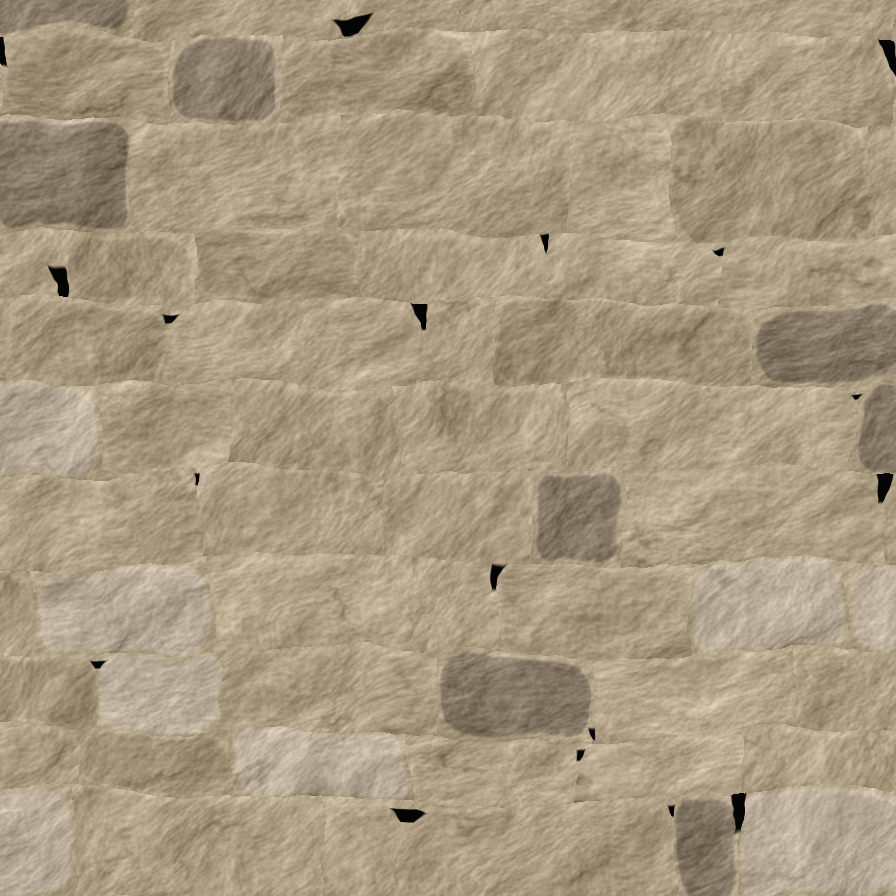
This texture is drawn by a WebGL 1 fragment shader. Its source:

```glsl
precision highp float;
uniform vec2 u_resolution;

const vec2 CELLS = vec2(5.0, 10.6);      // stones across, courses up
const vec2 EDGE_JITTER = vec2(0.72, 0.36);
const float CORNER_RADIUS = 0.026;
const float MAX_INSET = 0.006;
const float DARK_SHARE = 0.13;
const float PALE_SHARE = 0.14;
const float BROWN_SHARE = 0.17;
const float HOLE_SHARE = 0.36;
const float RELIEF_GAIN = 2.8;
const float MOTTLE_GAIN = 0.13;
const float GRAIN_GAIN = 0.065;
const float CREASE_DEPTH = 0.085;
const float RIM_GLOW = 0.035;
const vec2 LIGHT_STEP = vec2(-0.0009, 0.0013);
const vec3 SAND = vec3(0.680, 0.620, 0.515);
const vec3 BROWN = vec3(0.620, 0.560, 0.463);
const vec3 DARK = vec3(0.525, 0.470, 0.400);
const vec3 PALE = vec3(0.715, 0.665, 0.588);
const vec3 HOLE = vec3(0.015, 0.017, 0.018);

float hash(vec2 p) {
  vec3 q = fract(vec3(p.xyx) * 0.1031);
  q += dot(q, q.yzx + 33.33);
  return fract((q.x + q.y) * q.z);
}

float corner(vec2 cell, vec2 offset) {
  float angle = 6.2832 * hash(cell);
  return dot(vec2(cos(angle), sin(angle)), offset);
}

float noise(vec2 p) {
  vec2 i = floor(p), f = p - i;
  vec2 u = f * f * f * (f * (f * 6.0 - 15.0) + 10.0);
  vec2 e = vec2(1.0, 0.0);
  return mix(mix(corner(i, f), corner(i + e, f - e), u.x),
             mix(corner(i + e.yx, f - e.yx), corner(i + 1.0, f - 1.0), u.x), u.y);
}

mat2 rotation(float a) {
  return mat2(cos(a), sin(a), -sin(a), cos(a));
}

float fbm(vec2 p) {
  float sum = 0.0, gain = 0.5;
  for (int i = 0; i < 5; i++) {
    sum += gain * noise(p);
    p = rotation(0.6) * p * 2.03 + 17.3;
    gain *= 0.5;
  }
  return sum;
}

// Jittered boundaries between courses, and between stones of a course
float courseEdge(float row) {
  return row + EDGE_JITTER.y * (hash(vec2(row, 71.0)) - 0.5);
}

float stoneEdge(float column, float row) {
  return column + hash(vec2(row, 5.0)) + EDGE_JITTER.x * (hash(vec2(column, row + 40.0)) - 0.5);
}

float roundedBox(vec2 q, vec2 halfSize, float r) {
  vec2 a = abs(q) - halfSize + r;
  return length(max(a, 0.0)) + min(max(a.x, a.y), 0.0) - r;
}

// Angular dark gap sitting on a vertical joint
float holeDistance(vec2 q, vec2 id) {
  float size = hash(id + 8.3);
  vec2 extent = mix(vec2(0.0035, 0.006), vec2(0.009, 0.026), size * size);
  if (hash(id + 2.7) < 0.3) extent = extent.yx * vec2(0.8, 0.9);
  q.x += q.y * (hash(id + 6.1) - 0.5) * 0.6;
  float taper = 0.75 + 0.4 * q.y / extent.y;
  vec2 a = abs(q) / extent;
  float d = max(a.x / max(taper, 0.25), a.y) - 1.0;
  return d * min(extent.x, extent.y);
}

void main() {
  float px = 1.0 / min(u_resolution.x, u_resolution.y);
  vec2 p = gl_FragCoord.xy * px;

  // Uneven courses and chipped outlines
  vec2 w = p + vec2(0.014, 0.024) * vec2(noise(p * 5.0 + 9.0), noise(p * 3.6 + 31.0));
  w += 0.011 * vec2(noise(p * 15.0 + 3.0), noise(p * 13.0 + 57.0));
  w += 0.003 * vec2(noise(p * 55.0 + 13.0), noise(p * 55.0 + 83.0));
  vec2 g = w * CELLS + 20.0;

  // Stone that holds this point
  float row = floor(g.y);
  row += step(courseEdge(row + 1.0), g.y) - step(g.y, courseEdge(row));
  float column = floor(g.x - hash(vec2(row, 5.0)));
  column += step(stoneEdge(column + 1.0, row), g.x) - step(g.x, stoneEdge(column, row));
  vec2 id = vec2(column, row);
  vec2 low = vec2(stoneEdge(column, row), courseEdge(row));
  vec2 high = vec2(stoneEdge(column + 1.0, row), courseEdge(row + 1.0));
  vec2 halfSize = 0.5 * (high - low) / CELLS;
  vec2 q = (g - 0.5 * (low + high)) / CELLS;
  vec2 body = halfSize - 0.001 - MAX_INSET * vec2(hash(id + 1.3), hash(id + 4.9));
  float radius = min(CORNER_RADIUS * (0.6 + 0.7 * hash(id + 9.1)), 0.8 * min(body.x, body.y));
  float d = roundedBox(q, body, radius);

  // Stone colour over sandy joints
  float kind = hash(id + 14.6);
  vec3 stone = SAND + 0.035 * (hash(id + 3.3) - 0.5);
  if (kind < DARK_SHARE + PALE_SHARE + BROWN_SHARE) stone = BROWN;
  if (kind < DARK_SHARE + PALE_SHARE) stone = PALE;
  if (kind < DARK_SHARE) stone = DARK;
  vec3 color = mix(SAND, stone, smoothstep(0.0012 + px, -0.0012 - px, d));

  // Hewn relief, mottling, slanted grain and creases
  vec2 s = rotation(0.5 * (hash(id + 7.7) - 0.5) - 0.45) * p + 3.0 * hash(id + 11.0);
  vec2 bend = 0.02 * vec2(noise(s * 11.0), noise(s * 11.0 + 40.0));
  vec2 stretch = vec2(8.0, 13.0);
  float height = fbm((s + bend) * stretch);
  float lit = height - fbm((s + bend + LIGHT_STEP) * stretch);
  float shade = RELIEF_GAIN * lit + MOTTLE_GAIN * fbm(s * vec2(9.0, 14.0) + 50.0);
  shade += GRAIN_GAIN * (noise((s + bend) * vec2(75.0, 190.0)) + 0.7 * noise(s * vec2(240.0, 310.0)));
  float patches = smoothstep(0.02, 0.4, noise(s * 10.0 + 70.0));
  shade -= CREASE_DEPTH * patches * smoothstep(0.06, 0.0, abs(height));
  shade += 0.05 * smoothstep(0.035, 0.0, abs(height - 0.13)) * smoothstep(0.0, 0.4, noise(s * 8.0 + 91.0));

  // Rounded shoulders and pale rims
  shade += 0.03 * smoothstep(-0.014, 0.0, d) * q.y / halfSize.y;
  shade += RIM_GLOW * exp(-d * d / 0.000012) * (0.6 + 1.5 * noise(p * 24.0));
  color += shade;

  // Open gaps at some joints
  vec2 joint = vec2(column + step(0.0, q.x), row);
  float along = (hash(joint + 19.0) < 0.5 ? -0.75 : 0.7) * halfSize.y;
  vec2 h = vec2(abs(q.x) - halfSize.x, q.y - along);
  h.x *= q.x < 0.0 ? -1.0 : 1.0;
  float gap = holeDistance(h + 0.002 * noise(p * 90.0), joint);
  float open = step(hash(joint + 23.0), HOLE_SHARE) * smoothstep(px, -px, gap);
  gl_FragColor = vec4(mix(color, HOLE, open), 1.0);
}
```
